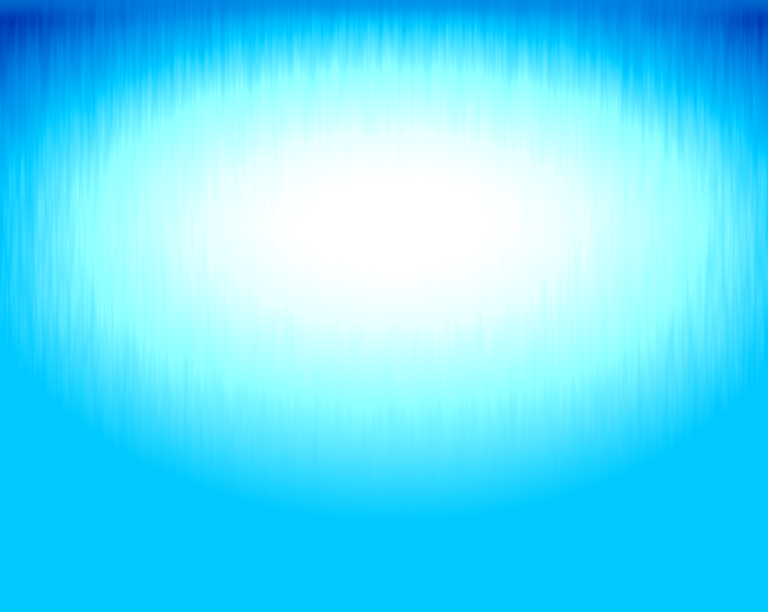
This background is drawn by a WebGL 1 fragment shader. Its source:

```glsl
precision highp float;

uniform vec2 u_resolution;

const vec3 WHITE = vec3(1.0);
const vec3 ICE = vec3(0.90, 1.0, 1.0);
const vec3 AQUA = vec3(0.55, 1.0, 1.0);
const vec3 SKY = vec3(0.32, 0.89, 1.0);
const vec3 AZURE = vec3(0.0, 0.79, 1.0);
const vec3 BLUE = vec3(0.0, 0.54, 0.91);
const vec3 NAVY = vec3(0.0, 0.20, 0.68);

vec2 hash2(vec2 p) {
    vec2 q = vec2(dot(p, vec2(127.1, 311.7)), dot(p, vec2(269.5, 183.3)));
    return fract(sin(q) * 43758.55);
}

// Distance to the nearest scattered cell point
float cellular(vec2 p) {
    vec2 cell = floor(p);
    vec2 local = fract(p);
    float nearest = 2.0;
    for (int y = -1; y <= 1; y++) {
        for (int x = -1; x <= 1; x++) {
            vec2 offset = vec2(float(x), float(y));
            vec2 delta = offset + hash2(cell + offset) - local;
            nearest = min(nearest, dot(delta, delta));
        }
    }
    return sqrt(nearest);
}

// Tall, narrow cells at two scales form brushed streaks
float streaks(vec2 uv) {
    float fine = cellular(uv * vec2(190.0, 9.0)) - 0.5;
    float broad = cellular(uv * vec2(75.0, 5.0) + 17.0) - 0.5;
    return 0.6 * fine + 0.5 * broad;
}

// Elliptic distance whose lower side falls off more slowly
float glowDistance(vec2 uv, vec2 center) {
    vec2 p = uv - center;
    p /= vec2(0.40, p.y > 0.0 ? 0.261 : 0.286);
    float d = max(length(p), 0.001);
    float below = clamp(-p.y / d, 0.0, 1.0);
    float falloff = d > 1.0 ? 0.5 : 0.8;
    return pow(d, mix(1.0, falloff, below));
}

float ramp(float from, float to, float value) {
    return clamp((value - from) / (to - from), 0.0, 1.0);
}

vec3 glowColor(float d) {
    vec3 color = mix(WHITE, ICE, smoothstep(0.28, 0.66, d));
    color = mix(color, AQUA, ramp(0.60, 1.0, d));
    color = mix(color, SKY, ramp(1.0, 1.14, d));
    return mix(color, AZURE, ramp(1.14, 1.29, d));
}

vec3 shadeColor(float d) {
    vec3 color = mix(AZURE, BLUE, ramp(1.27, 1.52, d));
    return mix(color, NAVY, ramp(1.52, 1.82, d));
}

void main() {
    vec2 uv = gl_FragCoord.xy / u_resolution;
    vec2 center = vec2(0.514, 0.624);

    // Streaks disturb the glow and fade toward the bottom
    float strength = 0.13 * smoothstep(0.12, 0.60, uv.y);
    float d = glowDistance(uv, center) + strength * streaks(uv);

    // Bright ellipse, with blue shading only in the upper part
    vec3 color = glowColor(d);
    float upper = smoothstep(0.50, 0.72, uv.y);
    color = mix(color, shadeColor(d), upper * step(1.29, d)
        + upper * ramp(1.24, 1.29, d) * (1.0 - step(1.29, d)));

    // Paler rim along the top edge
    float rim = smoothstep(0.96, 1.0, uv.y);
    color = mix(color, vec3(0.0, 0.53, 0.89), 0.6 * rim);

    gl_FragColor = vec4(color, 1.0);
}
```
